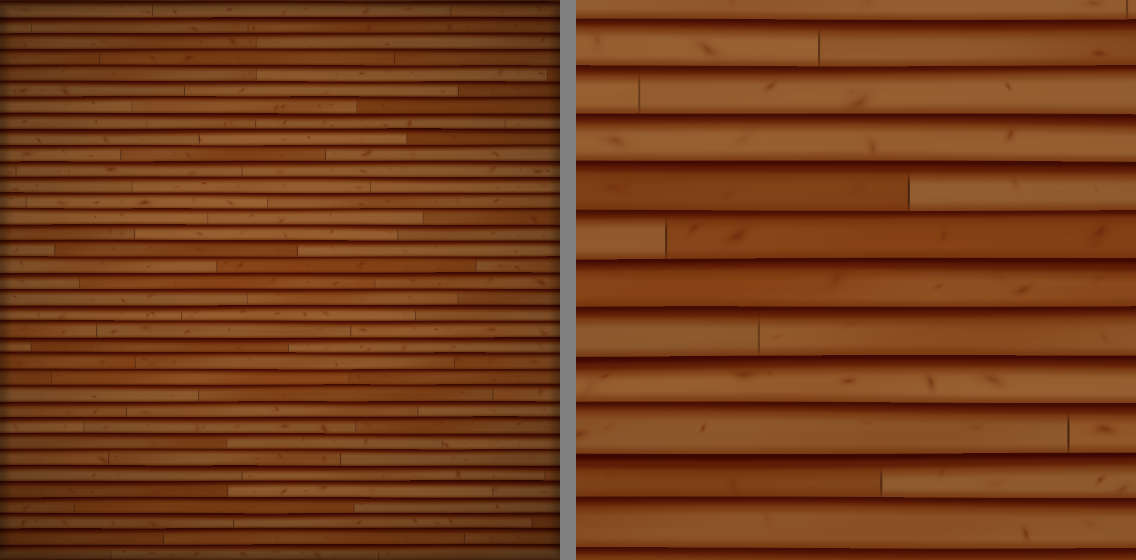
Left, the full canvas; right, a detail of the centre.
Reproduce this texture procedurally as a WebGL 2 fragment shader.

```glsl
#version 300 es
precision highp float;
// Wall of 35 overlapping wooden boards: each row has slightly sagging edges,
// staggered butt joints, a red shadow under the lip above, fine grain made of
// layered sines, and sparse knots in jittered cells. The rim is darkened.
uniform vec2 u_resolution;
out vec4 fragColor;

const float ROWS = 35.0;

float hash(vec2 p) {
    vec3 q = fract(vec3(p.xyx) * 0.1031);
    q += dot(q, q.yzx + 33.33);
    return fract((q.x + q.y) * q.z);
}

// Offset of a row boundary, in row heights
float edgeShift(float line, float x) {
    float phase = 6.28 * hash(vec2(line, 3.0));
    return 0.1 * (hash(vec2(line, 7.0)) - 0.5)
         + 0.025 * sin(x * 4.0 + phase) + 0.01 * sin(x * 17.0 + phase * 2.0);
}

// Smooth streaks running along the board
float grain(vec2 p, float seed) {
    float sum = 0.0, gain = 0.5;
    for (int i = 0; i < 4; i++) {
        float k = float(i);
        float bend = 1.6 * sin(p.x * (5.0 + 4.0 * k) + seed * (11.0 + k));
        sum += gain * sin(p.y * (6.0 + 9.0 * k) + bend + seed * 37.0 + k * 2.1);
        gain *= 0.7;
    }
    return sum;
}

// Tilted oval marks: x is the soft stain, y the dark core
vec2 knots(float x, float across, float row) {
    vec2 marks = vec2(0.0);
    for (int i = 0; i < 2; i++) {
        float layer = float(i);
        float cells = 13.0 + 8.0 * layer;
        vec2 id = vec2(floor(x * cells), row + 60.0 * layer);
        float pick = hash(id + 5.0);
        vec2 centre = vec2(0.35 + 0.3 * hash(id + 11.0), 0.35 + 0.4 * hash(id + 23.0));
        vec2 d = vec2((fract(x * cells) - centre.x) * ROWS / cells, across - centre.y);
        float angle = 2.6 * (hash(id + 31.0) - 0.5);
        d = mat2(cos(angle), -sin(angle), sin(angle), cos(angle)) * d;
        d.y += 0.03 * sin(d.x * 9.0 + pick * 40.0);
        float size = mix(0.2, 0.1, layer) * (0.6 + 0.8 * hash(id + 43.0));
        float r = length(d * vec2(0.65, 1.4)) / size;
        float strength = step(0.6, pick) * (0.2 + 0.8 * pow(hash(id + 53.0), 2.0));
        marks += strength * vec2(exp(-r * r), exp(-5.0 * r * r));
    }
    return marks;
}

void main() {
    vec2 uv = gl_FragCoord.xy / u_resolution;
    float px = ROWS / u_resolution.y;

    // Row: find which side of the nearest wavy boundary we are on
    float t = (1.0 - uv.y) * ROWS - 0.06;
    float line = floor(t + 0.5);
    float row = t > line + edgeShift(line, uv.x) ? line : line - 1.0;
    float below = t - row - edgeShift(row, uv.x);
    float above = row + 1.0 + edgeShift(row + 1.0, uv.x) - t;

    // Two staggered joints divide every row
    float jointA = 0.02 + 0.47 * fract(0.31 - 0.36 * row + 0.35 * hash(vec2(row, 17.0)));
    float jointB = jointA + 0.36 + 0.22 * hash(vec2(row, 29.0));
    float board = step(jointA, uv.x) + step(jointB, uv.x);
    float seed = hash(vec2(row, board + 40.0));
    float jointDist = min(abs(uv.x - jointA), abs(uv.x - jointB));

    // Face: tint per board, warmed by long blotches and fine grain
    float tone = hash(vec2(row + 9.0, board * 13.0 + 2.0));
    float blotch = sin(uv.x * 11.0 + seed * 50.0) + sin(uv.x * 23.0 + below * 2.0 + seed * 90.0);
    float pale = smoothstep(0.0, 0.75, tone + 0.09 * blotch);
    vec3 color = mix(vec3(0.5, 0.245, 0.075), vec3(0.56, 0.355, 0.18), pale);
    color *= 0.95 + 0.1 * seed;
    color *= 1.0 + vec3(0.012, 0.02, 0.03) * grain(vec2(uv.x, below), seed);

    // Knots and resin stains
    vec2 marks = knots(uv.x, below, row);
    color = mix(color, vec3(0.46, 0.185, 0.04), min(0.65 * marks.x, 0.7));
    color = mix(color, vec3(0.33, 0.13, 0.045), min(0.4 * marks.y, 0.45));

    // Joint: thin dark gap with varying strength
    float halfGap = 0.0006;
    float blur = 0.8 / u_resolution.x;
    float gap = 1.0 - smoothstep(halfGap - blur, halfGap + blur, jointDist);
    color = mix(color, vec3(0.2, 0.085, 0.035), gap * (0.45 + 0.4 * hash(vec2(row, 83.0))));

    // Warm shading towards both long edges
    float width = hash(vec2(row, 71.0));
    color = mix(color, vec3(0.44, 0.19, 0.045), 0.7 * (1.0 - smoothstep(0.0, 0.24, above)));
    float depth = 0.14 + 0.13 * width + 0.03 * sin(uv.x * 9.0 + row * 2.3);
    color = mix(color, vec3(0.45, 0.195, 0.05), 0.85 * (1.0 - smoothstep(depth, depth + 0.28, below)));

    // Shadow under the lip above: red band with a deeper core
    float soft = max(px, 0.075);
    float band = 1.0 - smoothstep(depth - soft, depth + soft, below);
    color = mix(color, vec3(0.36, 0.105, 0.018), 0.95 * band);
    float coreDepth = depth * 0.42;
    float core = 1.0 - smoothstep(coreDepth - soft, coreDepth + soft, below);
    color = mix(color, vec3(0.235, 0.028, 0.008), (0.7 + 0.3 * width) * core);
    float seam = 1.0 - smoothstep(0.0, px, above);
    color = mix(color, vec3(0.3, 0.07, 0.015), 0.6 * seam);

    // Vignette: broad falloff and a narrow dark rim
    vec2 fromCentre = uv - 0.5;
    vec2 toRim = 0.5 - abs(fromCentre);
    color *= 1.03 - 0.72 * dot(fromCentre, fromCentre);
    color *= mix(0.75, 1.0, smoothstep(0.0, 0.025, min(toRim.x, toRim.y)));
    fragColor = vec4(color, 1.0);
}
```
